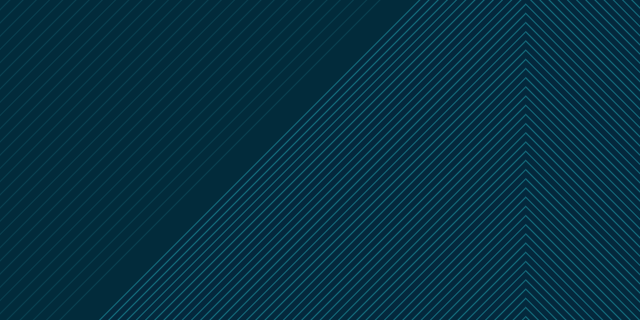
Write a WebGL 1 fragment shader that draws this background.

```glsl
precision highp float;
// Dark teal backdrop with fine diagonal stripes that fold into chevrons at the right.

uniform vec2 u_resolution;

// Lengths are in canvas heights; offsets are measured along the bottom edge.
#define FOLD_X 1.643
#define BRIGHT_START 0.3115
#define BRIGHT_STEP 0.02872
#define BRIGHT_WIDTH 0.0037
#define FAINT_END 0.1870
#define FAINT_STEP 0.0413
#define FAINT_WIDTH 0.0035

const vec3 LEFT_BASE = vec3(0.008, 0.170, 0.232);
const vec3 RIGHT_BASE = vec3(0.016, 0.155, 0.236);
const vec3 BRIGHT_LINE = vec3(0.075, 0.415, 0.480);
const vec3 FAINT_LINE = vec3(0.035, 0.252, 0.315);
const float DIAGONAL = 0.70710678;

// Pixel coverage of 45 degree lines repeated along an offset.
float stripes(float offset, float spacing, float width, float pixel) {
    float cell = abs(fract(offset / spacing + 0.5) - 0.5);
    float dist = cell * spacing * DIAGONAL;
    float coverage = (0.5 * width - dist) / pixel + 0.5;
    return clamp(coverage, 0.0, min(1.0, width / pixel));
}

void main() {
    vec2 p = gl_FragCoord.xy / u_resolution.y;
    float pixel = 1.0 / u_resolution.y;

    // Rising diagonals, mirrored about the fold for the bright set
    float diagonal = p.x - p.y;
    float folded = FOLD_X - abs(p.x - FOLD_X) - p.y;

    // Two flat fields split by the first bright line
    float edge = (diagonal - BRIGHT_START) * DIAGONAL / pixel;
    vec3 color = mix(LEFT_BASE, RIGHT_BASE, clamp(edge + 0.5, 0.0, 1.0));

    // Faint stripes on the left
    float faint = stripes(diagonal - FAINT_END, FAINT_STEP, FAINT_WIDTH, pixel);
    faint *= step(diagonal, FAINT_END + 0.5 * FAINT_STEP);
    color = mix(color, FAINT_LINE, faint);

    // Bright stripes and chevrons on the right
    float bright = stripes(folded - BRIGHT_START, BRIGHT_STEP, BRIGHT_WIDTH, pixel);
    bright *= step(BRIGHT_START - 0.5 * BRIGHT_STEP, diagonal);
    color = mix(color, BRIGHT_LINE, bright);

    gl_FragColor = vec4(color, 1.0);
}
```
